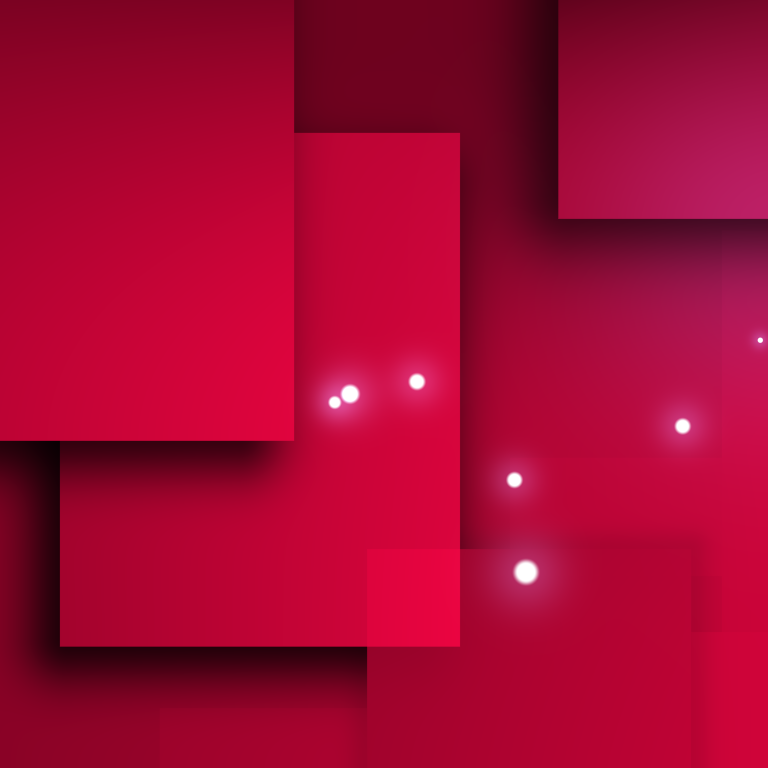
Reproduce this background procedurally as a WebGL 1 fragment shader.

```glsl
precision highp float;
// Overlapping crimson panels with soft drop shadows and a few glowing lights.
// Each panel is a box with a four-corner brightness gradient; shadows are
// Gaussian falloffs from inset boxes, and everything is layered back to front.

uniform vec2 u_resolution;

#define CRIMSON vec3(1.0, 0.018, 0.275)
#define VIOLET_TINT vec3(0.02, 0.11, 0.20)
#define HALO_COLOR vec3(0.10, 0.30, 0.40)
#define SHADOW_BLUR 0.062
#define VIOLET_SPREAD 16.0
#define HALO_SIZE 3.0

// Signed distance to the axis-aligned box from lo to hi.
float boxDistance(vec2 p, vec2 lo, vec2 hi) {
  vec2 d = max(lo - p, p - hi);
  return length(max(d, 0.0)) + min(max(d.x, d.y), 0.0);
}

// Antialiased coverage of a box.
float boxMask(vec2 p, vec2 lo, vec2 hi) {
  float pixel = 1.0 / min(u_resolution.x, u_resolution.y);
  return 1.0 - smoothstep(-0.7 * pixel, 0.7 * pixel, boxDistance(p, lo, hi));
}

// Light left over after a soft shadow cast by a box.
float shadow(vec2 p, vec2 lo, vec2 hi, float blur, float strength) {
  float d = max(boxDistance(p, lo, hi), 0.0) / blur;
  return 1.0 - strength * exp(-d * d);
}

// Brightness from corners: bottom left, bottom right, top left, top right.
float gradient(vec2 p, vec2 lo, vec2 hi, vec4 corners) {
  vec2 f = clamp((p - lo) / (hi - lo), 0.0, 1.0);
  vec2 row = mix(corners.xy, corners.zw, f.y * f.y);
  return mix(row.x, row.y, f.x);
}

// White disc with a pink halo, laid over the colour below.
vec3 addLight(vec3 color, vec2 p, vec2 center, float radius) {
  float d = length(p - center) / radius;
  float halo = d / HALO_SIZE;
  color += HALO_COLOR * 0.55 * exp(-halo * halo);
  return mix(color, vec3(1.0), 1.0 - smoothstep(0.65, 1.15, d));
}

void main() {
  vec2 p = gl_FragCoord.xy / u_resolution;

  // Panel corners
  vec2 frontLo = vec2(-0.1, 0.426), frontHi = vec2(0.383, 1.1);
  vec2 midLo = vec2(0.078, 0.158), midHi = vec2(0.599, 0.827);
  vec2 cornerLo = vec2(0.727, 0.715), cornerHi = vec2(1.1, 1.1);
  vec2 glassLo = vec2(0.478, -0.1), glassHi = vec2(0.900, 0.285);

  // Backdrop with barely visible panels
  float value = mix(mix(0.54, 0.77, p.x), 0.43, smoothstep(0.40, 0.95, p.y));
  value += 0.020 * boxMask(p, vec2(0.664, 0.25), vec2(0.940, 0.404));
  value += 0.025 * boxMask(p, vec2(0.940, 0.177), vec2(1.1, 0.70));
  value += 0.045 * boxMask(p, vec2(0.900, -0.1), vec2(1.1, 0.177));
  value += 0.030 * boxMask(p, vec2(0.208, -0.1), vec2(0.478, 0.078));

  // Shadows on the backdrop
  value *= shadow(p, vec2(0.090, 0.170), vec2(0.540, 0.750), SHADOW_BLUR, 0.80);
  value *= shadow(p, vec2(0.745, 0.745), vec2(1.2), SHADOW_BLUR * 1.25, 0.62);
  value *= shadow(p, glassLo, glassHi, 0.025, 0.10);

  // Glass panel, then the middle panel, brighter where they overlap
  float glass = boxMask(p, glassLo, glassHi);
  float glassValue = gradient(p, glassLo, glassHi, vec4(0.64, 0.76, 0.61, 0.71));
  value = mix(value, glassValue, 0.92 * glass);
  float midValue = gradient(p, midLo, midHi, vec4(0.64, 0.86, 0.70, 0.76));
  value = mix(value, midValue + 0.06 * glass, boxMask(p, midLo, midHi));

  // Front panel over its own shadow, and the top right panel
  value *= shadow(p, vec2(-0.2, 0.435), vec2(0.310, 1.2), SHADOW_BLUR, 0.72);
  float frontValue = gradient(p, vec2(0.0, 0.426), vec2(0.383, 1.0),
                              vec4(0.74, 0.88, 0.48, 0.50));
  value = mix(value, frontValue, boxMask(p, frontLo, frontHi));
  float cornerValue = gradient(p, cornerLo, vec2(1.0), vec4(0.66, 0.72, 0.38, 0.47));
  value = mix(value, cornerValue, boxMask(p, cornerLo, cornerHi));

  // Crimson colour with a violet glow from the right edge
  vec3 color = CRIMSON * value;
  vec2 toGlow = p - vec2(1.0, 0.70);
  color += VIOLET_TINT * exp(-VIOLET_SPREAD * dot(toGlow, toGlow)) * value * 1.4;

  // Lights
  color = addLight(color, p, vec2(0.456, 0.487), 0.0125);
  color = addLight(color, p, vec2(0.436, 0.476), 0.0085);
  color = addLight(color, p, vec2(0.543, 0.503), 0.0110);
  color = addLight(color, p, vec2(0.889, 0.445), 0.0105);
  color = addLight(color, p, vec2(0.670, 0.375), 0.0105);
  color = addLight(color, p, vec2(0.685, 0.255), 0.0165);
  color = addLight(color, p, vec2(0.990, 0.557), 0.0038);

  gl_FragColor = vec4(clamp(color, 0.0, 1.0), 1.0);
}
```
